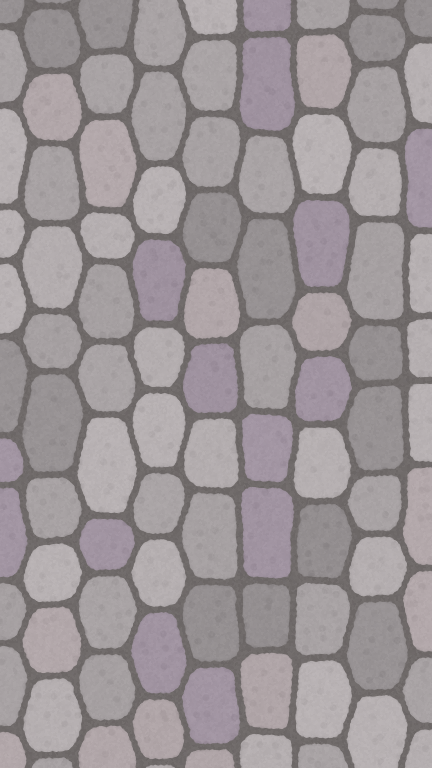
Write a Shadertoy shader that draws this texture.

```glsl
// Upright columns of worn grey and mauve cobbles set in dark mortar.

const float COLUMNS = 8.0;      // stones across the canvas width
const float COURSE = 1.42;      // mean stone height, in column widths
const float HALF_JOINT = 0.062;
const float CORNER = 0.19;

const vec3 MORTAR = vec3(0.435, 0.415, 0.412);
const vec3 LIGHT  = vec3(0.712, 0.688, 0.694);
const vec3 MID    = vec3(0.656, 0.634, 0.640);
const vec3 DARK   = vec3(0.587, 0.567, 0.573);
const vec3 ROSE   = vec3(0.692, 0.650, 0.660);
const vec3 MAUVE  = vec3(0.630, 0.580, 0.632);

float hash(vec2 p) {
    vec3 q = fract(p.xyx * vec3(0.1031, 0.1030, 0.0973));
    q += dot(q, q.yzx + 33.33);
    return fract((q.x + q.y) * q.z);
}

// Cellular noise: x = distance to the nearest seed, y = random value of that seed.
vec2 cellular(vec2 p) {
    vec2 base = floor(p);
    vec2 nearest = vec2(9.0, 0.0);
    for (int j = -1; j <= 1; j++)
    for (int i = -1; i <= 1; i++) {
        vec2 cell = base + vec2(i, j);
        vec2 seed = cell + vec2(hash(cell), hash(cell + 57.3));
        float dist = length(p - seed);
        if (dist < nearest.x) nearest = vec2(dist, hash(cell + 19.7));
    }
    return nearest;
}

// Smooth mottling from layered sines, about -1 to 1.
float mottle(vec2 p) {
    float a = sin(p.x * 5.1 + 2.0 * sin(p.y * 3.7));
    float b = sin(p.y * 9.3 + 2.0 * sin(p.x * 7.9 + 1.0));
    float c = sin(dot(p, vec2(17.0, 13.0)) + 2.0 * sin(p.y * 11.0));
    return (a + b + c) / 3.0;
}

// Within one column: x = stone index, y = distance to the nearest cross joint.
vec2 course(vec2 p, float column) {
    bool tall = column > 3.0 && mod(column, 3.0) == 2.0;
    float pitch = COURSE * (tall ? 1.13 : 1.0);
    float phase = tall || mod(column, 2.0) == 0.0 ? 0.55 : 0.02;
    float row = floor(p.y / pitch - phase);
    vec2 stone = vec2(row - 1.0, 9.0);
    for (int i = -1; i <= 2; i++) {
        float index = row + float(i);
        float jitter = 0.46 * (hash(vec2(column, index) + 3.1) - 0.5);
        float tilt = 0.13 * (hash(vec2(index, column) + 8.6) - 0.5);
        float y = (index + phase + jitter) * pitch + tilt * (p.x - column);
        if (p.y >= y) stone.x = index;
        stone.y = min(stone.y, abs(p.y - y));
    }
    return stone;
}

// Long stones swell at the waist and push the column edge sideways.
float swell(float jointDistance) {
    return 0.11 * smoothstep(-0.1, 0.75, jointDistance);
}

// Signed distance to a rounded stone, from its distances to side and cross joints.
float stoneDistance(vec2 toJoint) {
    vec2 q = CORNER + HALF_JOINT - toJoint;
    return length(max(q, 0.0)) + min(max(q.x, q.y), 0.0) - CORNER;
}

vec3 stoneColor(float pick) {
    if (pick < 0.34) return LIGHT;
    if (pick < 0.58) return MID;
    if (pick < 0.78) return DARK;
    return pick < 0.93 ? ROSE : MAUVE;
}

void mainImage(out vec4 fragColor, in vec2 fragCoord) {
    float unit = COLUMNS / iResolution.x;
    vec2 p = vec2(fragCoord.x, iResolution.y - fragCoord.y) * unit;
    p.x += 0.04;

    // Choose the column on either side of the swaying edge.
    float column = floor(p.x);
    vec2 left = course(p, column);
    vec2 right = course(p, column + 1.0);
    float edge = column + 0.5 + 0.1 * (hash(vec2(column, 4.7)) - 0.5)
               + swell(left.y) - swell(right.y);
    bool onRight = p.x > edge;
    vec2 stone = onRight ? right : left;
    vec2 id = vec2(column + float(onRight), stone.x);

    // Stone outline with a chipped rim.
    float d = stoneDistance(vec2(abs(p.x - edge), stone.y));
    d += 0.035 * (cellular(p * 10.0).x - 0.45);
    float cover = 1.0 - smoothstep(-0.75 * unit, 0.75 * unit, d);

    // Surface wear: tone shift, faint pits, mottling and grain.
    float grain = cellular(p * 24.0).y - 0.5;
    vec2 pit = cellular(p * 3.4 + 5.0);
    float spot = smoothstep(0.27, 0.17, pit.x) * step(0.5, pit.y);
    vec3 face = stoneColor(hash(id + 31.4));
    face += 0.02 * (hash(id + 71.9) - 0.5);
    face += 0.007 * mottle(p * 1.7) + 0.024 * grain - 0.026 * spot;
    face *= 1.0 - 0.035 * smoothstep(-0.06, 0.0, d);

    vec3 mortar = MORTAR + 0.035 * grain;
    fragColor = vec4(mix(mortar, face, cover), 1.0);
}
```
